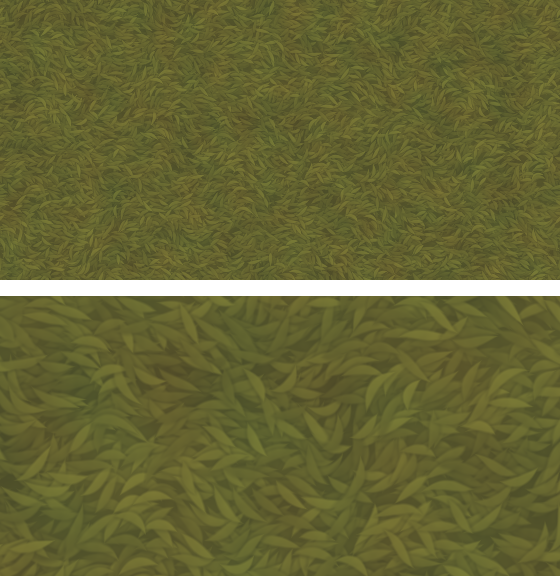
Top: the whole. Bottom: its middle third, enlarged.
Write a Shadertoy shader that draws this texture.

```glsl
vec3 hash3(vec3 p) {
    p = fract(p * vec3(0.1031, 0.1030, 0.0973));
    p += dot(p, p.yxz + 33.33);
    return fract((p.xxy + p.yxx) * p.zyx);
}

float cornerSlope(vec2 cell, vec2 offset, vec2 period, float seed) {
    float a = 6.2832 * hash3(vec3(mod(cell, period), seed)).x;
    return dot(vec2(cos(a), sin(a)), offset);
}

// Gradient noise that wraps after a whole number of cells
float wrapNoise(vec2 uv, vec2 period, float seed) {
    vec2 p = uv * period;
    vec2 i = floor(p), f = fract(p);
    vec2 s = f * f * f * (f * (f * 6.0 - 15.0) + 10.0);
    vec2 e = vec2(0.0, 1.0);
    float low = mix(cornerSlope(i, f, period, seed),
                    cornerSlope(i + e.yx, f - e.yx, period, seed), s.x);
    float high = mix(cornerSlope(i + e, f - e, period, seed),
                     cornerSlope(i + e.yy, f - e.yy, period, seed), s.x);
    return mix(low, high, s.y);
}

// Lays one sheet of scattered blades over the tone beneath
float addBlades(float tone, vec2 uv, float flow, float layer) {
    vec2 grid = vec2(52.0, 26.0);
    vec2 p = uv * grid + hash3(vec3(layer, 7.0, 3.0)).xy;
    vec2 home = floor(p);
    for (int y = -1; y <= 1; y++)
    for (int x = -1; x <= 1; x++) {
        vec2 cell = home + vec2(x, y);
        vec3 key = vec3(mod(cell, grid), layer + 11.0);
        vec3 place = hash3(key);
        vec3 look = hash3(key + 61.0);

        // Turn into the blade's own frame and bend it
        float angle = flow + (place.z - 0.5) * 1.9;
        vec2 axis = vec2(cos(angle), sin(angle));
        vec2 d = (p - cell - place.xy) / grid.y;
        vec2 q = vec2(dot(d, axis), dot(d, vec2(-axis.y, axis.x)));
        float along = q.x / mix(0.021, 0.032, look.x);
        q.y += (look.y - 0.5) * 0.009 * along * along;

        // Tapered body with a soft shadow around it
        float edge = abs(q.y) - 0.0062 * (1.0 - along * along);
        float body = 1.0 - smoothstep(-0.0025, 0.0015, edge);
        float shadow = 1.0 - smoothstep(0.0, 0.0055, edge);
        shadow *= 1.0 - smoothstep(0.8, 1.2, abs(along));
        float shade = 0.48 + 0.06 * layer + (look.z - 0.5) * 0.5
                    + 0.09 * along + 14.0 * q.y;
        tone = mix(tone, 0.12, 0.33 * shadow);
        tone = mix(tone, shade, 0.92 * body);
    }
    return tone;
}

void mainImage(out vec4 fragColor, in vec2 fragCoord) {
    vec2 uv = fragCoord / iResolution.xy;

    // Blades lean mostly sideways, in drifting tufts
    float flow = 1.7 * wrapNoise(uv, vec2(14.0, 7.0), 1.0)
               + 0.9 * wrapNoise(uv, vec2(6.0, 3.0), 2.0);

    float tone = 0.2;
    for (int i = 0; i < 7; i++) {
        tone = addBlades(tone, uv, flow, float(i));
    }

    // Broad light and dark patches, and a fine grain
    tone += 0.22 * wrapNoise(uv, vec2(16.0, 8.0), 3.0)
          + 0.14 * wrapNoise(uv, vec2(40.0, 20.0), 4.0)
          + 0.08 * wrapNoise(uv, vec2(180.0, 90.0), 5.0);

    vec3 shadedGrass = vec3(0.30, 0.30, 0.158);
    vec3 sunlitGrass = vec3(0.455, 0.452, 0.203);
    vec3 color = mix(shadedGrass, sunlitGrass, clamp(tone, -0.1, 1.12));

    // Tufts drift between green and straw
    color += vec3(-0.030, 0.008, 0.006) * wrapNoise(uv, vec2(22.0, 11.0), 6.0);
    fragColor = vec4(color, 1.0);
}
```
